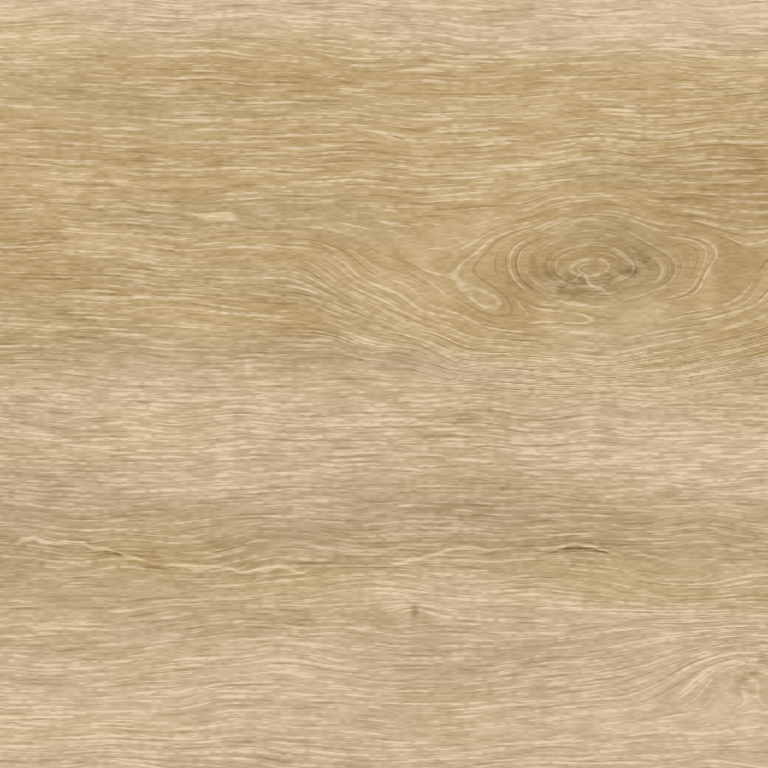
This texture is drawn by a Shadertoy shader. Its source:

```glsl
// Pale oak board with fine horizontal grain, one large knot and a long check.
// Grain follows a height field that turns into rings at the knot; limed pores
// are short dashes of even width on jittered rows, over soft tonal bands.
#define DARK_WOOD  vec3(0.655, 0.560, 0.422)
#define LIGHT_WOOD vec3(0.868, 0.783, 0.658)
#define GOLD_SHIFT vec3(0.004, -0.009, -0.050)
#define KNOT       vec2(0.765, 0.645)
#define CORNER_KNOT vec2(0.975, 0.135)
#define PIN_KNOT   vec2(0.540, 0.205)
#define PORE_ROWS  140.0
#define PORE_GAIN  0.42
#define FIBRE_GAIN 0.62

float hash(vec2 p) {
    vec3 q = fract(p.xyx * vec3(0.1031, 0.1030, 0.0973));
    q += dot(q, q.yzx + 33.33);
    return fract((q.x + q.y) * q.z);
}
float noise(vec2 p) {
    vec2 i = floor(p), f = fract(p);
    f = f * f * (3.0 - 2.0 * f);
    return mix(mix(hash(i), hash(i + vec2(1, 0)), f.x),
               mix(hash(i + vec2(0, 1)), hash(i + vec2(1, 1)), f.x), f.y);
}
float fbm(vec2 p) {
    float sum = 0.0, gain = 0.53;
    for (int i = 0; i < 4; i++, gain *= 0.5) {
        sum += gain * noise(p);
        p = p * 2.03 + vec2(17.3, 9.1);
    }
    return sum;
}
float fade(float a, float b, float x) { return 1.0 - smoothstep(a, b, x); }

// Soft elliptical spot
float spot(vec2 p, vec2 centre, vec2 size) {
    vec2 q = (p - centre) / size;
    return exp(-dot(q, q));
}

// Height field whose contours are the growth lines, with rings at the knot
float growth(vec2 p) {
    vec2 k = p - KNOT + 0.022 * (vec2(noise(p * 13.0), noise(p * 15.0 + 7.0)) - 0.5);
    float rings = KNOT.y + length(k * vec2(0.43, 1.0));
    float h = mix(p.y, rings, fade(0.5, 2.1, length(k / vec2(0.19, 0.085))));
    h += 0.055 * (fbm(p * vec2(2.2, 4.0) + 3.0) - 0.5);
    h += 0.007 * (noise(p * vec2(13.0, 22.0)) - 0.5);
    h += 0.022 * (noise(p * vec2(8.0, 17.0)) - 0.5) * exp(-pow((p.y - 0.26) / 0.06, 2.0));
    h -= 0.075 * spot(p, CORNER_KNOT, vec2(0.12, 0.055));
    return h - 0.010 * spot(p, PIN_KNOT, vec2(0.035, 0.014));
}

// Dashes on jittered rows; slope keeps their width even on the canvas
float pores(vec2 g, float slope, float rows, float stretch, float cover) {
    float y = g.y * rows, row = floor(y);
    float u = g.x * stretch + 57.0 * hash(vec2(row, 4.0));
    float presence = noise(vec2(u, row * 7.0)) + cover;
    float centre = 0.3 + 0.4 * noise(vec2(u * 0.8, row * 3.0 + 90.0));
    float halfWidth = 0.25 * smoothstep(0.45, 0.95, presence);
    float d = abs(y - row - centre) / slope;
    return fade(halfWidth - 0.12, halfWidth + 0.15, d) * smoothstep(0.48, 0.64, presence);
}

// Broad tonal bands from the bottom edge to the top
float bands(float y) {
    float t = mix(0.58, 0.53, smoothstep(0.06, 0.18, y));
    t = mix(t, 0.33, smoothstep(0.19, 0.27, y));
    t = mix(t, 0.60, smoothstep(0.30, 0.42, y));
    t = mix(t, 0.43, smoothstep(0.46, 0.55, y));
    t = mix(t, 0.29, smoothstep(0.57, 0.66, y));
    t = mix(t, 0.40, smoothstep(0.72, 0.82, y));
    return mix(t, 0.74, smoothstep(0.89, 0.97, y));
}

void mainImage(out vec4 fragColor, in vec2 fragCoord) {
    vec2 p = fragCoord / iResolution.xy, e = vec2(0.002, 0.0);
    vec2 g = vec2(p.x, growth(p));
    float slope = length(vec2(growth(p + e) - g.y, growth(p + e.yx) - g.y)) / e.x;
    slope = clamp(slope, 0.25, 1.6);

    // Bands, clouds and fibres
    float y = p.y + 0.07 * (fbm(p * vec2(2.5, 5.0) + 40.0) - 0.5);
    float tone = bands(y) + 0.02 + 0.42 * (fbm(g * vec2(3.0, 24.0) + 11.0) - 0.5);
    tone += 0.20 * (noise(p * vec2(5.0, 9.0) + 70.0) - 0.5);
    float grit = noise(p * vec2(130.0, 390.0) + 5.0);
    tone += FIBRE_GAIN * (0.5 * noise(g * vec2(38.0, 250.0)) + 0.5 * grit - 0.5);

    // Pale pores and thin dark lines
    float paleBand = smoothstep(0.33, 0.41, y) * fade(0.46, 0.54, y);
    float patchy = 0.4 * (fbm(g * vec2(4.0, 14.0) + 25.0) - 0.5);
    float limed = mix(pores(g, slope, PORE_ROWS, 17.0, patchy),
                      pores(g, slope, PORE_ROWS, 42.0, patchy + 0.08), paleBand);
    limed = max(limed, 0.7 * pores(g + 3.7, slope, PORE_ROWS * 1.4, 38.0, patchy));
    limed *= 0.55 + 0.45 * smoothstep(0.15, 0.55, grit);
    tone += PORE_GAIN * limed - 0.26 * pores(g + 8.3, slope, PORE_ROWS * 1.2, 24.0, -0.04);

    // Pale flecks left of the knot
    float fleck = smoothstep(0.57, 0.64, fbm(g * vec2(7.0, 36.0) + 60.0));
    tone += 0.40 * fleck * spot(p, vec2(0.26, 0.72), vec2(0.32, 0.05));

    // Dark knot hearts, and a forked pale split
    float mottling = fbm(p * vec2(45.0, 70.0));
    float heart = spot(p, vec2(0.745, 0.632), vec2(0.050, 0.018))
                + spot(p, vec2(0.825, 0.650), vec2(0.024, 0.017));
    float corner = spot(p, CORNER_KNOT, vec2(0.020, 0.040));
    tone -= 0.24 * spot(p, vec2(0.66, 0.605), vec2(0.07, 0.055));
    tone -= (0.8 * heart + 0.8 * corner) * smoothstep(0.36, 0.72, mottling);
    tone -= 0.8 * spot(p, PIN_KNOT, vec2(0.005, 0.007));
    vec2 k = p - vec2(0.757, 0.637);
    float fork = abs(k.y + 0.8 * abs(k.x) - 0.012 * noise(p * 70.0));
    tone += 0.6 * fade(0.001, 0.003, fork) * spot(k, vec2(0.01, -0.01), vec2(0.026));

    // Long wandering check, limed in places and open in others
    float path = 0.272 + 0.018 * cos(8.5 * p.x) + 0.04 * (fbm(vec2(p.x * 9.0, 2.0)) - 0.5);
    float check = p.y - path - 0.005 * noise(p * vec2(60.0, 90.0));
    float run = fade(0.78, 0.90, p.x), line = fade(0.001, 0.0036, abs(check));
    float open = spot(p, vec2(0.165, path), vec2(0.035, 0.05)) + spot(p, vec2(0.73, path), vec2(0.085, 0.05));
    tone += run * (0.5 * line * smoothstep(0.3, 0.5, noise(vec2(p.x * 19.0, 31.0)))
                 - 0.18 * exp(-pow(check / 0.016, 2.0)));
    tone -= 0.7 * open * fade(0.001, 0.004, abs(check + 0.004)) * smoothstep(0.3, 0.6, noise(p * 55.0));

    // Golden heartwood against greyer limed wood
    float gold = smoothstep(0.47, 0.60, y) * fade(0.90, 1.0, y) + 0.5 * exp(-pow((y - 0.25) / 0.06, 2.0));
    gold = clamp(gold + 0.9 * (noise(g * vec2(5.0, 22.0)) - 0.5), 0.0, 1.0);
    gold *= 1.0 - 0.7 * clamp(limed + heart + corner, 0.0, 1.0);
    vec3 wood = mix(DARK_WOOD, LIGHT_WOOD, clamp(tone, -0.9, 1.1));
    fragColor = vec4(clamp(wood + GOLD_SHIFT * gold, 0.0, 1.0), 1.0);
}
```
